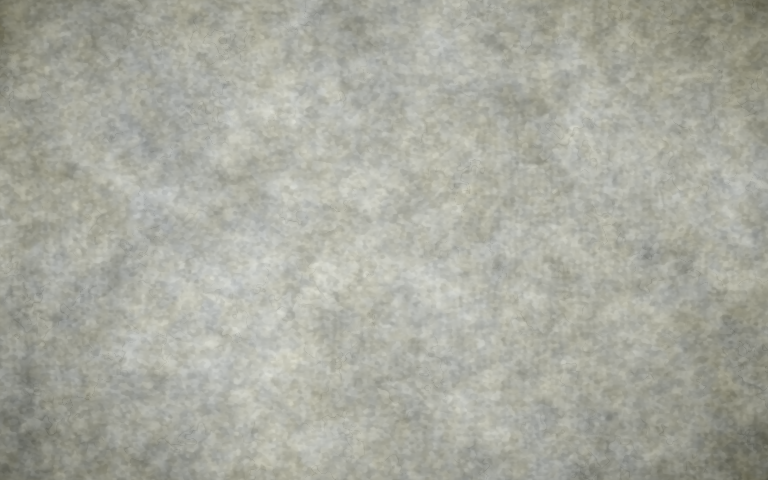
This texture is drawn by a Shadertoy shader. Its source:

```glsl
const float CENTRE_TONE = 0.738;
const vec3  EDGE_FALLOFF = vec3(0.105, 0.075, 0.13);  // sides, top and bottom, corners
const vec3  STONE_BALANCE = vec3(0.001, 0.005, -0.037);
const vec3  WARM_SHIFT = vec3(1.0, 0.5, -1.4);
const float TINT_AMOUNT = 0.021;

const int   MOTTLE_OCTAVES = 7;
const float MOTTLE_SCALE = 2.5;
const float MOTTLE_AMOUNT = 0.05;
const float MOTTLE_GROWTH = 1.085;  // finer octaves are stronger
const float LACUNARITY = 1.95;
const float CELL_SHARPNESS = 5.0;
const vec2  FIBRE_STRETCH = vec2(1.1, 0.92);

const float VEIN_SCALE = 30.0;
const float VEIN_WIDTH = 0.13;
const float VEIN_DEPTH = 0.045;
const float THREAD_FREQUENCY = 430.0;
const float THREAD_AMOUNT = 0.008;

// Per cell: jittered position in xy, random tone in z
vec3 hash3(vec2 cell) {
    vec3 h = fract(cell.xyx * vec3(0.1031, 0.1030, 0.0973));
    h += dot(h, h.yxz + 33.33);
    return fract((h.xxy + h.yzz) * h.zyx);
}

// Soft cellular noise: nearby cell tones blended by distance, about -0.5 to 0.5
float cellNoise(vec2 p) {
    vec2 base = floor(p);
    vec2 local = p - base;
    float tone = 0.0;
    float total = 0.0;
    for (int y = -1; y <= 1; y++) {
        for (int x = -1; x <= 1; x++) {
            vec2 offset = vec2(x, y);
            vec3 cell = hash3(base + offset);
            vec2 d = offset + cell.xy - local;
            float weight = exp(-CELL_SHARPNESS * dot(d, d));
            tone += weight * cell.z;
            total += weight;
        }
    }
    return tone / total - 0.5;
}

// Blotches down to fine grain, turned a little at each octave
float mottle(vec2 p) {
    mat2 turn = mat2(0.96, 0.28, -0.28, 0.96);
    float sum = 0.0;
    float amplitude = MOTTLE_AMOUNT;
    p *= MOTTLE_SCALE;
    for (int i = 0; i < MOTTLE_OCTAVES; i++) {
        sum += amplitude * cellNoise(p * FIBRE_STRETCH + 40.0);
        p = turn * p * LACUNARITY + 7.3;
        amplitude *= MOTTLE_GROWTH;
    }
    return sum;
}

// Short frayed creases along the zero lines of a warped noise
float veins(vec2 p) {
    vec2 warp = vec2(cellNoise(p * 75.0 + 90.0), cellNoise(p * 75.0 + 130.0));
    float ridge = abs(cellNoise(p * VEIN_SCALE + warp * 1.1 + 60.0));
    float patches = smoothstep(-0.05, 0.3, cellNoise(p * 19.0 + 20.0));
    return patches * (1.0 - smoothstep(0.0, VEIN_WIDTH, ridge));
}

// Faint woven threads, stronger in some places
float threads(vec2 p) {
    float wobble = 5.0 * cellNoise(p * 14.0 + 150.0);
    float weave = sin(p.x * THREAD_FREQUENCY + wobble)
                + 0.6 * sin(p.y * THREAD_FREQUENCY * 0.9 - wobble);
    return weave * (0.5 + cellNoise(p * 5.0 + 170.0));
}

void mainImage(out vec4 fragColor, in vec2 fragCoord) {
    vec2 p = fragCoord / iResolution.y;
    vec2 fromCentre = 2.0 * fragCoord / iResolution.xy - 1.0;
    vec2 sq = fromCentre * fromCentre;

    // Light centre fading to dark corners
    float tone = CENTRE_TONE - dot(EDGE_FALLOFF, vec3(sq, sq.x * sq.y));
    tone += mottle(p);
    tone -= VEIN_DEPTH * veins(p);
    tone += THREAD_AMOUNT * threads(p);

    // Warm and cool stains, warmer toward the edges
    float stain = 0.8 * cellNoise(p * 4.0 + 200.0)
                + 0.7 * cellNoise(p * 19.0 + 230.0)
                + 0.7 * cellNoise(p * 48.0 + 260.0);
    stain += 0.4 * (dot(sq, vec2(0.5)) - 0.33);

    vec3 color = vec3(tone) + STONE_BALANCE + TINT_AMOUNT * stain * WARM_SHIFT;
    fragColor = vec4(clamp(color, 0.0, 1.0), 1.0);
}
```
